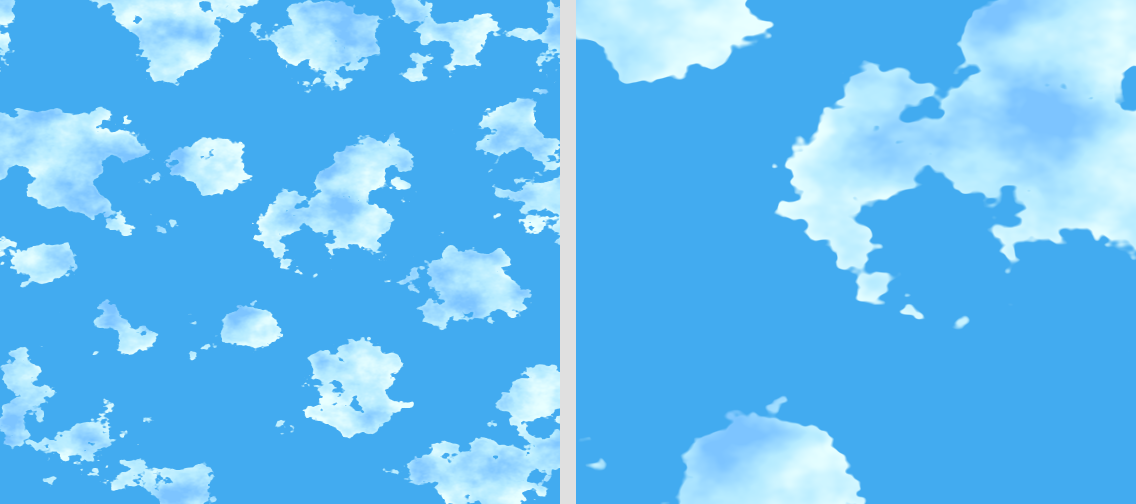
Left: the whole. Right: its middle third, enlarged.
Write a Shadertoy shader that draws this texture.

```glsl
#define SKY vec3(0.26, 0.67, 0.94)
#define SHADOW vec3(0.49, 0.77, 1.00)
#define BODY vec3(0.71, 0.92, 1.00)
#define LIGHT vec3(0.91, 1.00, 1.00)
#define CELL vec2(0.27, 0.20)
#define RADIUS vec2(0.078, 0.050)
#define RAGGEDNESS 5.0
#define EDGE_SCALE vec2(12.0, 17.0)
#define SHADE_SCALE vec2(14.0, 19.0)
#define LIGHT_STEP vec2(0.010, -0.014)

float hash(vec2 p) {
    return fract(sin(dot(p, vec2(127.1, 311.7))) * 43758.5453);
}

float valueNoise(vec2 p) {
    vec2 i = floor(p);
    vec2 f = fract(p);
    f = f * f * (3.0 - 2.0 * f);
    float low = mix(hash(i), hash(i + vec2(1.0, 0.0)), f.x);
    float high = mix(hash(i + vec2(0.0, 1.0)), hash(i + 1.0), f.x);
    return mix(low, high, f.y);
}

// Rotated octaves, normalised to 0..1
float fbm(vec2 p, float gain) {
    mat2 turn = mat2(1.6, 1.2, -1.2, 1.6);
    float sum = 0.0, total = 0.0, weight = 1.0;
    p = mat2(0.9, 0.4, -0.4, 0.9) * p;
    for (int i = 0; i < 5; i++) {
        sum += weight * valueNoise(p);
        total += weight;
        weight *= gain;
        p = turn * p + 17.3;
    }
    return sum / total;
}

// Jittered ellipses, one per cell, torn apart by noise; positive inside
float cloudDensity(vec2 p) {
    vec2 home = floor(p / CELL);
    float body = -9.0;
    for (int y = -1; y <= 1; y++) {
        for (int x = -1; x <= 1; x++) {
            vec2 id = home + vec2(x, y);
            vec2 jitter = vec2(hash(id + 3.7), hash(id + 9.2)) - 0.5;
            vec2 center = id + 0.5 + jitter * vec2(0.6, 0.7);
            center.x += 0.5 * mod(id.y, 2.0) - 0.25;
            float size = mix(0.35, 1.5, hash(id + 21.4));
            body = max(body, size - length((p - center * CELL) / RADIUS));
        }
    }
    // Far sky keeps a floor, so that loose flecks can form there
    body = max(body, -1.35);
    return body + RAGGEDNESS * (fbm(p * EDGE_SCALE, 0.56) - 0.5);
}

void mainImage(out vec4 fragColor, in vec2 fragCoord) {
    vec2 p = fragCoord / iResolution.y;
    float density = cloudDensity(p);

    // Soft inner shading, bright rims and a slight relief
    float shade = 0.40 + 1.8 * (fbm(p * SHADE_SCALE + 40.0, 0.5) - 0.5);
    shade += 0.20 * (1.0 - smoothstep(0.0, 0.6, density));
    shade += 0.12 * clamp(density - cloudDensity(p + LIGHT_STEP), -1.0, 1.0);

    vec3 cloud = mix(SHADOW, BODY, clamp(shade * 2.0, 0.0, 1.0));
    cloud = mix(cloud, LIGHT, smoothstep(0.45, 1.05, shade));

    // Crisp edge, never thinner than a pixel
    float edge = max(0.07, 0.6 * fwidth(density));
    float cover = smoothstep(-edge, edge, density);
    fragColor = vec4(mix(SKY, cloud, cover), 1.0);
}
```
